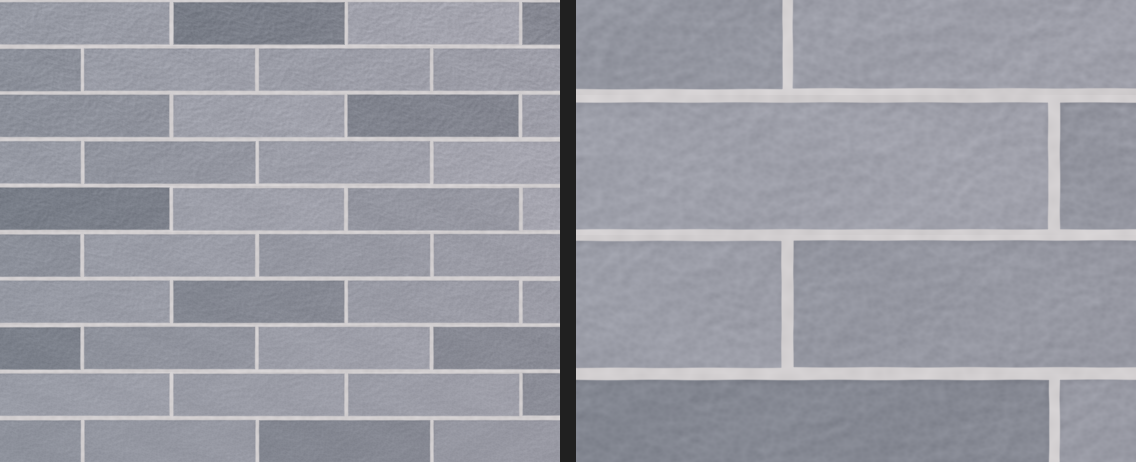
Left, the full canvas; right, a detail of the centre.
Give the GLSL for this texture, as a Shadertoy shader.

```glsl
// Running-bond wall of long blue-grey bricks with pale, narrow joints.
// Each brick is a box distance field; a quadratic phase spreads the dark ones,
// and cellular noise lit from the upper left roughens the faces.

#define BRICK_PITCH vec2(0.378, 0.10052)  // brick plus joint, canvas heights
#define JOINT vec2(0.0079, 0.0090)        // joint widths
#define START_X 0.007                     // shift of the first course
#define STAGGER 0.51                      // shift of every second course
#define DARK_WINDOW 0.105                 // half the share of dark bricks
#define RELIEF 0.068                      // strength of the rough face
#define GRAIN 0.028                       // strength of the fine grain
#define SIDE_LIGHT 0.22                   // brightening toward the right
#define DARK_BRICK vec3(0.465, 0.477, 0.518)
#define LIGHT_BRICK vec3(0.662, 0.660, 0.700)
#define MORTAR vec3(0.825, 0.812, 0.818)

vec2 hash22(vec2 p) {
    vec3 q = fract(vec3(p.xyx) * vec3(0.1031, 0.1030, 0.0973));
    q += dot(q, q.yzx + 33.33);
    return fract((q.xx + q.yz) * q.zy);
}

// Distance to the nearest jittered cell point
float cellular(vec2 p) {
    vec2 cell = floor(p), f = fract(p);
    float nearest = 4.0;
    for (int j = -1; j <= 1; j++)
        for (int i = -1; i <= 1; i++) {
            vec2 o = vec2(i, j);
            vec2 r = o + hash22(cell + o + 40.0) - f;
            nearest = min(nearest, dot(r, r));
        }
    return sqrt(nearest);
}

// Uneven height of the brick face, stretched along the course
float faceHeight(vec2 p) {
    p += 0.004 * sin(p.yx * vec2(83.0, 61.0) + 2.0 * sin(p * 37.0));
    return 0.6 * cellular(p * vec2(48.0, 74.0))
         + 0.4 * cellular(p * vec2(100.0, 140.0) + 17.0);
}

float boxDistance(vec2 p, vec2 halfSize) {
    vec2 d = abs(p) - halfSize;
    return length(max(d, 0.0)) + min(max(d.x, d.y), 0.0);
}

// Dark bricks recur along a course; the phase drifts over course pairs
bool isDark(vec2 id) {
    float pair = floor(id.y * 0.5);
    float phase = mod(id.y, 2.0) < 0.5
        ? 0.300 + pair * (0.874 - 0.284 * pair)
        : 0.665 + pair * (0.135 * pair - 0.260);
    float offset = fract(0.4 * id.x - phase + 0.5) - 0.5;
    return abs(offset) < DARK_WINDOW;
}

void mainImage(out vec4 fragColor, in vec2 fragCoord) {
    float pixel = 1.0 / iResolution.y;
    vec2 p = fragCoord * pixel;
    p.y = 1.0 - p.y;                      // courses count from the top
    float across = fragCoord.x / iResolution.x;

    // Brick grid, every second course staggered
    vec2 grid = vec2(p.x + START_X, p.y) / BRICK_PITCH;
    grid.x += STAGGER * mod(floor(grid.y), 2.0);
    vec2 id = floor(grid);
    float pick = hash22(id + vec2(7.0, 3.0)).y;
    vec2 nudge = (hash22(id + 91.0) - 0.5) * 0.0016;

    // Brick outline with slightly wavering edges
    vec2 local = (fract(grid) - 0.5) * BRICK_PITCH + nudge;
    vec2 halfSize = 0.5 * (BRICK_PITCH - JOINT);
    float waver = 0.00015 * sin(p.x * 95.0 + 3.0 * sin(p.y * 71.0) + id.x);
    float dist = boxDistance(local, halfSize - 0.0007) - 0.0007 + waver;

    // Tone: a few dark bricks among mid and light ones
    float tone = isDark(id) ? 0.10 + 0.12 * pick + 0.016 * id.y
                            : mix(0.52, 0.84, pick);
    tone += SIDE_LIGHT * (across - 0.5);
    vec3 brick = mix(DARK_BRICK, LIGHT_BRICK, tone);
    brick.r -= 0.010 * (1.0 - across);

    // Rough face, calmer toward the bottom, and fine grain
    vec2 face = p + hash22(id + 23.0) * 3.0;
    vec2 toLight = vec2(0.0016, 0.0022);
    float slope = faceHeight(face + toLight) - faceHeight(face - toLight);
    brick += RELIEF * mix(1.15, 0.50, p.y) * slope;
    brick += GRAIN * (cellular(face * vec2(190.0, 230.0)) - 0.48);
    brick += 0.006 * sin(face.x * 31.0 + 2.0 * sin(face.y * 47.0));

    // Shaded arris, darkest under the upper joint
    float rim = smoothstep(-0.005, 0.0, dist);
    brick -= 0.030 * rim * (0.4 - local.y / halfSize.y * 0.6);

    // Mortar with faint mottling
    vec3 mortar = MORTAR + 0.04 * (cellular(p * 70.0) - 0.5);
    mortar -= 0.015 * sin(p.x * 13.0 + id.y * 2.3) * sin(p.y * 9.0 + 1.0);

    vec3 color = mix(brick, mortar, smoothstep(-pixel, pixel, dist));
    fragColor = vec4(clamp(color, 0.0, 1.0), 1.0);
}
```
